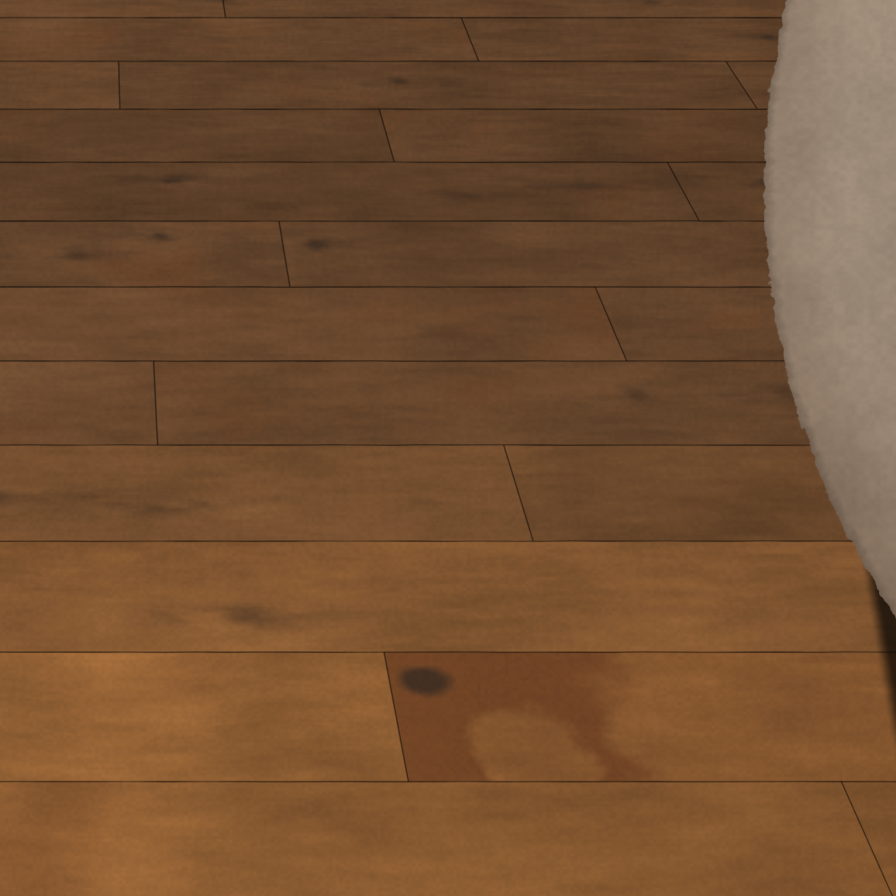
This texture is drawn by a WebGL 2 fragment shader. Its source:

```glsl
#version 300 es
precision highp float;

#define VANISH vec2(0.104, 1.9987)
#define ROW_SCALE 22.35
#define ROW_SHIFT 0.055
#define BOARD_LENGTH 0.635
#define JOINT_STEP 0.0592
#define SEAM_WIDTH 0.0016
#define KNOT_CHANCE 0.36
#define STAIN_ROW 12.0
#define RUG_CENTER vec2(1.710, 0.792)
#define RUG_RADIUS 0.857
#define RUG_FUZZ 0.009

uniform vec2 u_resolution;
out vec4 outColor;

const vec3 UMBER = vec3(0.405, 0.278, 0.178);
const vec3 HONEY = vec3(0.545, 0.360, 0.195);
const vec3 RUSSET = vec3(0.410, 0.240, 0.130);
const vec3 KNOT = vec3(0.190, 0.145, 0.115);
const vec3 WOOL_LIGHT = vec3(0.610, 0.540, 0.470);
const vec3 WOOL_DARK = vec3(0.520, 0.440, 0.370);

float hash(vec2 p) {
    return fract(sin(dot(p, vec2(127.1, 311.7))) * 43758.5453);
}

float noise(vec2 p) {
    vec2 i = floor(p), f = fract(p);
    f = f * f * (3.0 - 2.0 * f);
    return mix(mix(hash(i), hash(i + vec2(1, 0)), f.x),
               mix(hash(i + vec2(0, 1)), hash(i + vec2(1, 1)), f.x), f.y);
}

float fbm(vec2 p) {
    float sum = 0.0, amp = 0.5;
    for (int i = 0; i < 4; i++) {
        sum += amp * noise(p);
        p = p * 2.03 + 17.3;
        amp *= 0.5;
    }
    return sum / 0.9375;
}

// Dark knots with drawn-out tails, scattered along each row
float knots(float along, float row, float across) {
    float dark = 0.0, x = along * 6.0;
    for (float k = -1.0; k <= 1.0; k++) {
        vec2 cell = vec2(floor(x) + k, row);
        float size = hash(cell + 4.7);
        vec2 center = vec2(cell.x + hash(cell + 1.3), 0.25 + 0.5 * hash(cell + 9.1));
        vec2 d = vec2(x, across) - center;
        d += 0.12 * (vec2(fbm(vec2(x * 7.0, across * 5.0) + row), fbm(vec2(x * 6.0, across * 4.0) - row)) - 0.5);
        float core = exp(-dot(d / vec2(0.075, 0.075), d / vec2(0.075, 0.075)) * (0.7 + size));
        float tail = exp(-dot(d / vec2(0.40, 0.11), d / vec2(0.40, 0.11)));
        tail *= smoothstep(0.35, 0.75, fbm(vec2(x * 4.0, across * 7.0 + row)));
        dark += step(hash(cell + 2.9), KNOT_CHANCE) * (core * (0.25 + 0.5 * size) + 0.4 * tail);
    }
    return min(dark, 0.85);
}

vec3 woodFloor(vec2 uv) {
    // Perspective: rows recede toward the vanishing point
    float depth = VANISH.y - uv.y;
    float along = (uv.x - VANISH.x) / depth;
    float r = ROW_SCALE / depth + ROW_SHIFT;
    float row = floor(r), across = fract(r);

    // Staggered end joints
    float joint = 0.188 + JOINT_STEP * (row - 12.0) + 0.5 * BOARD_LENGTH * mod(row, 2.0);
    float slot = (along - joint) / BOARD_LENGTH;
    float board = floor(slot), u = fract(slot) * BOARD_LENGTH;

    // Tone by row, with variation between and inside boards
    vec3 color = mix(UMBER, HONEY, smoothstep(15.5, 11.8, row));
    color *= 1.0 - 0.11 * exp(-pow((row - 18.3) / 1.8, 2.0));
    color *= 0.96 + 0.08 * hash(vec2(board, row));
    color *= 1.03 - 0.09 * uv.x;
    vec2 offset = vec2(board, row) * 7.31;
    float cloud = fbm(vec2(along * 11.0, across * 1.8) + offset);
    float grain = fbm(vec2(along * 26.0, across * 13.0 + 2.0 * cloud) + offset);
    color *= 1.0 + 0.30 * (cloud - 0.5) + 0.16 * (grain - 0.5);
    color = mix(color, RUSSET, 0.25 * smoothstep(0.55, 0.8, fbm(vec2(along * 8.0, across) - offset)));
    color = mix(color, KNOT, 0.75 * knots(along, row, across) * step(STAIN_ROW + 0.5, row));

    // Russet stain beside one joint, with a pale heart and a grey knot
    float inStain = step(abs(row - STAIN_ROW), 0.5) * step(0.0, slot);
    float ragged = fbm(vec2(along * 30.0, across * 3.0)) - 0.5;
    float stain = smoothstep(0.15, 0.11, u + 0.07 * ragged);
    stain *= smoothstep(0.75, 1.1, length(vec2(u - 0.077, across - 0.12) / vec2(0.034, 0.42)) + ragged);
    color = mix(color, RUSSET, inStain * (0.18 + 0.62 * stain));
    float knot = length(vec2(u - 0.020, across - 0.77) / vec2(0.017, 0.13)) + ragged;
    color = mix(color, KNOT * 1.15, inStain * 0.8 * smoothstep(1.2, 0.6, knot));

    // Fine seams, in canvas distance
    float seam = min(across, 1.0 - across) * depth * depth / ROW_SCALE;
    float gap = min(u, BOARD_LENGTH - u) * depth;
    float wear = 0.25 + 0.35 * noise(vec2(along * 45.0, row));
    color *= 1.0 - wear * smoothstep(SEAM_WIDTH, 0.0, seam);
    color *= 1.0 - 0.5 * smoothstep(SEAM_WIDTH, 0.0, gap);
    return color * (0.97 + 0.06 * noise(uv * 260.0));
}

vec3 scene(vec2 uv) {
    vec3 color = woodFloor(uv);
    // Shadow under the lower edge of the rug
    float shade = smoothstep(-0.006, 0.012, uv.x - 0.966 - 0.17 * (0.368 - uv.y));
    shade *= smoothstep(0.12, 0.21, uv.y) * smoothstep(0.42, 0.37, uv.y);
    color *= 1.0 - 0.68 * shade;

    // Round woollen rug with a ragged edge
    float edge = length(uv - RUG_CENTER) - RUG_RADIUS + RUG_FUZZ * (fbm(uv * 110.0) - 0.5);
    float light = smoothstep(0.0, -0.10, edge) * 0.55 + 0.45 * smoothstep(0.35, 0.75, uv.y);
    vec3 wool = mix(WOOL_DARK, WOOL_LIGHT, light);
    wool *= 0.90 + 0.12 * fbm(uv * 18.0) + 0.09 * fbm(uv * 150.0);
    wool *= 1.0 - 0.15 * smoothstep(-0.012, 0.0, edge);
    return mix(color, wool, smoothstep(0.001, -0.001, edge));
}

void main() {
    // Average four samples for smooth edges
    vec3 sum = vec3(0.0);
    for (int i = 0; i < 4; i++) {
        vec2 jitter = vec2(i % 2, i / 2) * 0.5 - 0.25;
        sum += scene((gl_FragCoord.xy + jitter) / u_resolution);
    }
    outColor = vec4(sum * 0.25, 1.0);
}
```
